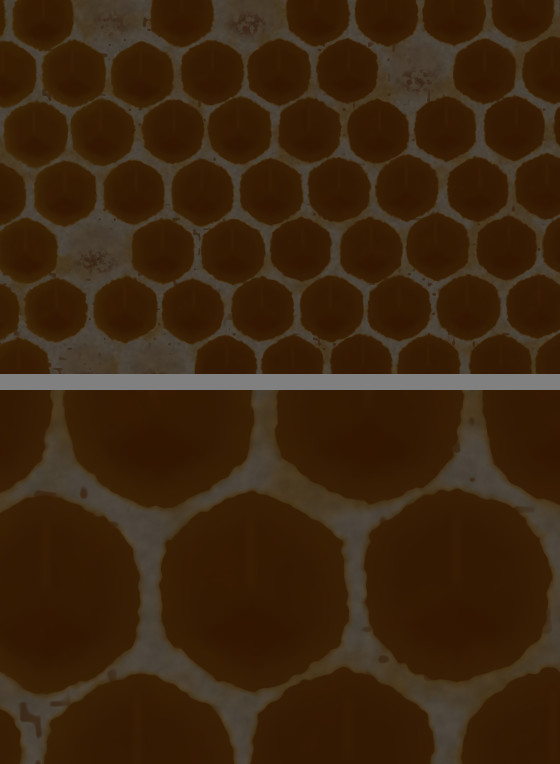
Top: the whole. Bottom: its middle third, enlarged.
Give the GLSL for this texture, as a WebGL 2 fragment shader.

```glsl
#version 300 es
precision highp float;
// Honeycomb: a slightly skewed lattice of dark, round-cornered hexagonal cells
// in pale wax, with a few cells sealed by grainy caps. Each cell is jittered by
// a hash, its rim is roughened by noise, and its floor has three faint facets.
uniform vec2 u_resolution;
out vec4 fragColor;

float hash(vec2 p) {
    vec3 q = fract(p.xyx * 0.1031);
    q += dot(q, q.yzx + 33.33);
    return fract((q.x + q.y) * q.z);
}

float noise(vec2 p) {
    vec2 i = floor(p), f = fract(p);
    f = f * f * (3.0 - 2.0 * f);
    return mix(mix(hash(i), hash(i + vec2(1, 0)), f.x),
               mix(hash(i + vec2(0, 1)), hash(i + vec2(1, 1)), f.x), f.y);
}

float fbm(vec2 p) {
    float sum = 0.0, amp = 0.5;
    for (int i = 0; i < 4; i++) {
        sum += amp * noise(p);
        p = mat2(1.6, 1.2, -1.2, 1.6) * p + 7.3;
        amp *= 0.5;
    }
    return sum / 0.94;
}

// Circle pulled part of the way toward a hexagon with upright sides
float cellDistance(vec2 p, float radius) {
    vec2 a = abs(p);
    float hexagon = max(a.x, 0.5 * a.x + 0.866 * a.y);
    return mix(length(p), hexagon, 0.42) - radius;
}

// Sealed cells: a sparse upper run and a cluster at the lower left
bool isCapped(ivec2 id) {
    bool upper = id.x > 0 && id.x < 6 && id.x % 2 == 1 && id.y == id.x / 5;
    bool lower = id.x < 0 && id.y % 2 == 0 && 2 * id.x + id.y > 0;
    return upper || lower;
}

vec3 waxColor(vec2 p, float rimDistance) {
    vec3 wax = mix(vec3(0.285, 0.22, 0.125), vec3(0.295, 0.265, 0.225),
                   smoothstep(0.25, 0.62, fbm(p * 17.0)));
    wax = mix(vec3(0.27, 0.19, 0.07), wax, smoothstep(-0.002, 0.007, rimDistance));
    wax *= 0.9 + 0.2 * fbm(p * 110.0);
    float speck = smoothstep(0.8, 0.9, noise(p * 75.0)) * smoothstep(0.5, 0.7, noise(p * 9.0));
    return mix(wax, vec3(0.22, 0.12, 0.04), 0.7 * speck);
}

vec3 holeColor(vec2 p, vec2 local, float depth, float seed) {
    float warmth = smoothstep(0.8, 0.0, p.x);
    vec3 color = mix(vec3(0.205, 0.1, 0.01), vec3(0.22, 0.12, 0.01),
                     clamp(0.35 + 0.5 * warmth + 0.5 * (seed - 0.5), 0.0, 1.0));
    // Floor: a dark lower facet and a faint seam between the upper two
    vec2 f = local + vec2(0.012 * (seed - 0.5), 0.006);
    float floorMask = smoothstep(0.012, 0.035, depth);
    float lower = smoothstep(-0.012, 0.02, -1.5 * f.y - 0.866 * abs(f.x));
    float seam = smoothstep(0.008, 0.0, abs(f.x)) * smoothstep(0.0, 0.02, f.y);
    color = mix(color, vec3(0.195, 0.085, 0.008), floorMask * (0.35 + 0.55 * lower));
    color += vec3(0.014, 0.013, 0.002) * seam * floorMask;
    // Light seeping through the side walls, strongest at lower left
    float side = 0.5 + 0.5 * dot(normalize(local + 1e-5), vec2(-0.85, -0.5));
    float glow = exp(-depth * 85.0) * (0.2 + 0.6 * side * warmth);
    color = mix(color, vec3(0.265, 0.175, 0.045), glow);
    return color * (0.96 + 0.08 * fbm(p * 28.0));
}

void main() {
    vec2 p = gl_FragCoord.xy / u_resolution.y;
    float pixel = 1.0 / u_resolution.y;
    mat2 lattice = mat2(0.1835, 0.0023, 0.0804, -0.157);
    vec2 origin = vec2(0.117, 0.956);
    vec2 base = round(inverse(lattice) * (p - origin));
    float rough = 0.009 * (fbm(p * 24.0) - 0.5) + 0.004 * (noise(p * 130.0) - 0.5);

    // Nearest open cell and nearest cap among the neighbours
    float hole = 1.0, cap = 1.0, holeSeed = 0.0, capSeed = 0.0;
    vec2 holeLocal = vec2(0.0), capLocal = vec2(0.0);
    for (int y = -1; y <= 1; y++) {
        for (int x = -1; x <= 1; x++) {
            vec2 id = base + vec2(x, y);
            float seed = hash(id + 41.0);
            vec2 jitter = vec2(hash(id + 73.0), hash(id + 97.0)) - 0.5;
            vec2 local = p - origin - lattice * id - 0.009 * jitter;
            float d = cellDistance(local, 0.0805 + 0.004 * seed) + rough;
            if (isCapped(ivec2(id))) {
                if (d < cap) { cap = d; capLocal = local; capSeed = seed; }
            } else if (d < hole) {
                hole = d; holeLocal = local; holeSeed = seed;
            }
        }
    }

    // Wax, with caps sunk a little and stained by brown grains
    vec3 color = waxColor(p, hole);
    float capMask = smoothstep(0.006, -0.03, cap);
    color = mix(color, vec3(0.275, 0.225, 0.165) * (0.85 + 0.3 * fbm(p * 45.0)), 0.7 * capMask);
    float patchMask = smoothstep(0.06, 0.015, length((capLocal + vec2(0.0, 0.028)) * vec2(0.8, 1.3)));
    float grain = smoothstep(0.4, 0.65, fbm(p * 95.0));
    color = mix(color, vec3(0.215, 0.125, 0.065),
                capMask * patchMask * grain * (0.35 + 0.5 * capSeed));

    // Open cells with a thin pale lip
    color += 0.018 * smoothstep(0.004, 0.0, abs(hole - 0.003)) * noise(p * 60.0);
    vec3 inside = holeColor(p, holeLocal, max(-hole, 0.0), holeSeed);
    color = mix(inside, color, smoothstep(-pixel, pixel, hole));
    fragColor = vec4(color, 1.0);
}
```
